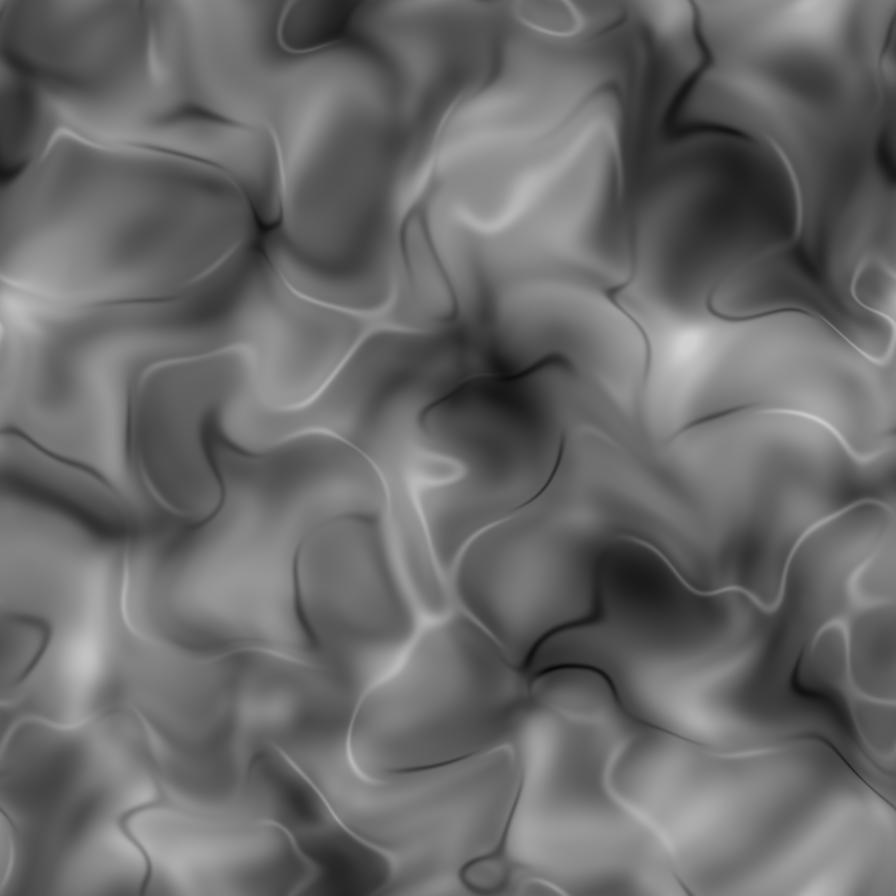
Give the GLSL for this texture, as a WebGL 2 fragment shader.

```glsl
#version 300 es
precision highp float;
// Smoky grey marbling: soft light and dark clouds overlaid with noise whose
// coordinates are bent twice by other noise, so it folds into blobs and creases.
// Every noise layer wraps on a whole number of cells, so the square tiles.
uniform vec2 u_resolution;
out vec4 fragColor;

// Integer hash: a lattice cell and a seed give a unit gradient.
vec2 gradient(vec2 cell, float seed) {
    uvec3 v = uvec3(cell, seed) * 1664525u + 1013904223u;
    v.x += v.y * v.z;
    v.y += v.z * v.x;
    v.z += v.x * v.y;
    v ^= v >> 16u;
    v.x += v.y * v.z;
    v.y += v.z * v.x;
    vec2 g = vec2(v.xy >> 16u) / 32767.5 - 1.0;
    return normalize(g + 0.0001);
}

// Gradient noise over the unit square, wrapping after 'cells' cells.
float noise(vec2 p, float cells, float seed) {
    p *= cells;
    vec2 i = floor(p);
    vec2 f = p - i;
    vec2 lo = mod(i, cells);
    vec2 hi = mod(i + 1.0, cells);
    vec2 s = f * f * f * (f * (f * 6.0 - 15.0) + 10.0);
    float a = dot(gradient(lo, seed), f);
    float b = dot(gradient(vec2(hi.x, lo.y), seed), f - vec2(1.0, 0.0));
    float c = dot(gradient(vec2(lo.x, hi.y), seed), f - vec2(0.0, 1.0));
    float d = dot(gradient(hi, seed), f - 1.0);
    return mix(mix(a, b, s.x), mix(c, d, s.x), s.y);
}

vec2 noise2(vec2 p, float cells, float seed) {
    return vec2(noise(p, cells, seed), noise(p, cells, seed + 1.0));
}

// Soft thin line along the contour where the field is zero.
float crease(float field, float width) {
    return exp(-field * field / (width * width));
}

void main() {
    vec2 p = gl_FragCoord.xy / u_resolution;

    // Two rounds of bending
    vec2 bent = p + 0.11 * noise2(p, 5.0, 1.0);
    vec2 folded = p + 0.15 * noise2(bent, 6.0, 3.0);

    // Broad clouds, then folded detail
    float grey = 0.41;
    grey += 0.40 * noise(bent, 4.0, 5.0);
    grey += 0.34 * noise(folded, 6.0, 6.0);
    grey += 0.22 * noise(folded, 11.0, 7.0);
    grey += 0.09 * noise(folded, 19.0, 8.0);

    // Light and dark creases that fade in and out along their length
    float field = noise(folded, 6.0, 9.0);
    float fade = noise(p, 7.0, 10.0);
    grey += 0.15 * smoothstep(-0.1, 0.3, fade) * crease(field - 0.03, 0.035);
    grey -= 0.17 * smoothstep(-0.1, 0.3, -fade) * crease(field + 0.08, 0.035);

    fragColor = vec4(vec3(clamp(grey, 0.04, 0.82)), 1.0);
}
```
